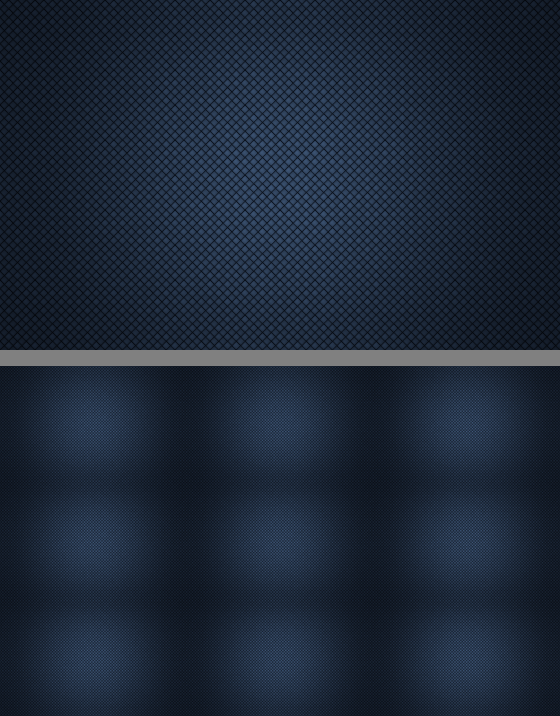
Top: one tile. Bottom: repeated 3 by 3.
A WebGL 2 fragment shader for this pattern:

```glsl
#version 300 es
precision highp float;
// A diagonal basket weave of dark blue strips, lit softly from the middle.
// Canvas space is turned by 45 degrees into cells; the parity of a cell says
// which strip lies on top. Counts are whole and all variation wraps.
uniform vec2 u_resolution;
out vec4 fragColor;

const vec2 REPEATS = vec2(64.0, 40.0);   // weave repeats across and down
const float GAP = 0.075;                 // half width of the groove, in cells
const vec3 LIT_BLUE = vec3(0.215, 0.300, 0.415);
const vec3 DIM_BLUE = vec3(0.066, 0.097, 0.145);
const vec3 GROOVE_TINT = vec3(0.30, 0.34, 0.40);

float hash(vec2 p) {
    vec3 q = fract(p.xyx * vec3(0.1031, 0.1030, 0.0973));
    q += dot(q, q.yzx + 33.33);
    return fract((q.x + q.y) * q.z);
}

// Random value per cell, equal on opposite canvas edges.
float cellNoise(vec2 cell, vec2 repeats) {
    vec2 id = vec2(cell.x + cell.y, cell.x - cell.y);
    return hash(mod(id, 2.0 * repeats));
}

// Glow around the centre; its slope eases to zero at the borders.
float centreGlow(vec2 uv, float aspect) {
    vec2 d = abs(uv - 0.5);
    vec2 border = max(d - 0.4, 0.0);
    d -= 5.0 * border * border;
    d.x *= aspect;
    return exp(-3.2 * dot(d, d));
}

// Brightness of a raised strip: x runs across it, y along it, both -0.5..0.5.
float stripShade(vec2 p) {
    float dip = 1.0 - 1.1 * p.y * p.y;
    float round_ = 1.0 - 0.5 * p.x * p.x;
    float sheen = 0.07 * exp(-40.0 * (p.x + 0.18) * (p.x + 0.18));
    return dip * round_ + sheen;
}

// Coverage of the grooves: full along the sides, thinner at the strip ends.
float grooveMask(vec2 p, float gap, float blur) {
    vec2 edge = 0.5 - abs(p);
    float side = 1.0 - smoothstep(gap - blur, gap + blur, edge.x);
    float end = 1.0 - smoothstep(0.6 * gap - blur, 0.6 * gap + blur, edge.y);
    return max(side, 0.8 * end);
}

void main() {
    vec2 uv = gl_FragCoord.xy / u_resolution;

    // Turned weave cells
    vec2 t = uv * REPEATS;
    vec2 diagonal = vec2(t.x + t.y, t.x - t.y);
    vec2 cell = floor(diagonal);
    vec2 local = fract(diagonal) - 0.5;
    float pixel = 1.414 * REPEATS.x / u_resolution.x;

    // Swap the axes in every second cell
    float parity = mod(cell.x + cell.y, 2.0);
    vec2 strip = parity < 0.5 ? local : local.yx;

    // Strip colour with slight wear and a tone for each direction
    float glow = centreGlow(uv, u_resolution.x / u_resolution.y);
    vec3 base = mix(DIM_BLUE, LIT_BLUE, glow);
    float tone = mix(0.96, 1.04, parity) + 0.06 * (cellNoise(cell, REPEATS) - 0.5);
    vec3 color = base * tone * stripShade(strip);

    // Dark grooves between the strips
    float groove = grooveMask(strip, GAP, 0.6 * pixel);
    color *= mix(vec3(1.0), GROOVE_TINT, groove);

    fragColor = vec4(color, 1.0);
}
```
